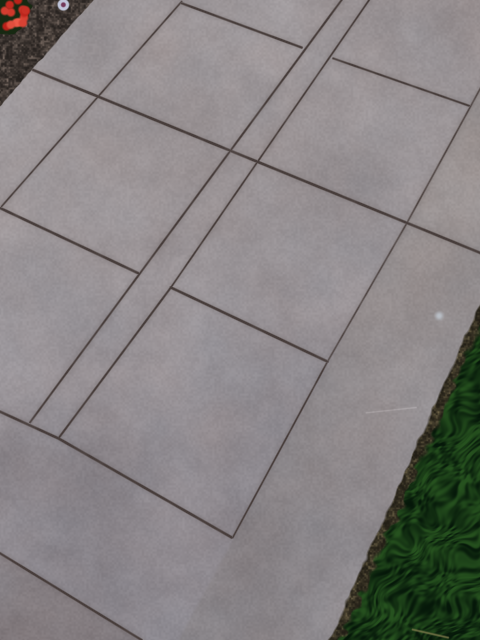
A WebGL 1 fragment shader for this texture:

```glsl
precision highp float;
uniform vec2 u_resolution;

float hash(vec2 p) {
  vec3 q = fract(vec3(p.xyx) * 0.1031);
  q += dot(q, q.yzx + 33.33);
  return fract((q.x + q.y) * q.z);
}

float noise(vec2 p) {
  vec2 i = floor(p), f = fract(p);
  f = f * f * (3.0 - 2.0 * f);
  return mix(mix(hash(i), hash(i + vec2(1.0, 0.0)), f.x),
             mix(hash(i + vec2(0.0, 1.0)), hash(i + 1.0), f.x), f.y);
}

float fbm(vec2 p) {
  float sum = 0.0, amp = 0.5;
  for (int i = 0; i < 4; i++) {
    sum += amp * noise(p);
    p = mat2(1.6, 1.2, -1.2, 1.6) * p + 7.3;
    amp *= 0.5;
  }
  return sum / 0.9375;
}

float segment(vec2 p, vec2 a, vec2 b) {
  vec2 d = b - a;
  return length(p - a - d * clamp(dot(p - a, d) / dot(d, d), 0.0, 1.0));
}

float fill(float d, float aa) {
  return smoothstep(-aa, aa, -d);
}

float joint(vec2 p, vec2 a, vec2 b, float halfWidth, float aa) {
  float d = segment(p, a, b);
  float wear = 0.78 + 0.3 * noise(p * 19.0);
  return wear * fill(d - halfWidth, aa) + 0.12 * exp(-d * d * 1800.0);
}

// Signed distance to a slanted edge, positive on its right side
float edgeSide(vec2 p, float x0, float slope) {
  return (p.x - x0 - slope * p.y) / sqrt(1.0 + slope * slope);
}

vec3 concrete(vec2 p) {
  vec3 col = mix(vec3(0.565, 0.55, 0.575), vec3(0.605, 0.583, 0.593), smoothstep(0.3, 3.3, p.y));
  col += 0.10 * (fbm(p * 1.8 + 3.0) - 0.5) + 0.045 * (fbm(p * 9.0) - 0.5);
  col += 0.035 * (noise(p * 75.0) - 0.5);
  col += vec3(0.025, 0.0, -0.015) * (fbm(p * 3.0 + 20.0) - 0.4);
  col -= 0.045 * exp(-dot(p - vec2(0.75, 0.45), p - vec2(0.75, 0.45)) * 1.5);
  return col;
}

float allJoints(vec2 p, float aa) {
  // Long joints running up the path
  float j = joint(p, vec2(1.135, 3.99), vec2(0.01, 2.71), 0.005, aa);
  j = max(j, joint(p, vec2(2.135, 4.0), vec2(0.1875, 1.36), 0.006, aa));
  j = max(j, joint(p, vec2(2.307, 4.0), vec2(1.068, 2.203), 0.005, aa));
  j = max(j, joint(p, vec2(1.068, 2.203), vec2(0.365, 1.26), 0.006, aa));
  j = max(j, 0.85 * joint(p, vec2(3.02, 3.48), vec2(2.542, 2.604), 0.005, aa));
  j = max(j, 0.85 * joint(p, vec2(2.542, 2.604), vec2(2.047, 1.74), 0.005, aa));
  j = max(j, joint(p, vec2(2.047, 1.74), vec2(1.455, 0.641), 0.005, aa));
  // Cross joints
  j = max(j, joint(p, vec2(0.208, 3.562), vec2(3.0, 2.42), 0.008, aa));
  j = max(j, joint(p, vec2(1.135, 3.98), vec2(1.885, 3.703), 0.007, aa));
  j = max(j, joint(p, vec2(2.083, 3.635), vec2(2.932, 3.339), 0.006, aa));
  j = max(j, joint(p, vec2(0.0, 2.7), vec2(0.865, 2.292), 0.008, aa));
  j = max(j, joint(p, vec2(1.068, 2.203), vec2(2.047, 1.74), 0.008, aa));
  j = max(j, joint(p, vec2(0.0, 1.427), vec2(0.365, 1.26), 0.008, aa));
  j = max(j, joint(p, vec2(0.365, 1.26), vec2(1.448, 0.641), 0.008, aa));
  return max(j, joint(p, vec2(0.0, 0.542), vec2(0.885, 0.0), 0.007, aa));
}

vec3 grass(vec2 p) {
  vec2 q = p + 0.12 * vec2(noise(p * 7.0), noise(p * 7.0 + 40.0));
  float blades = 0.5 * noise(mat2(0.8, 0.6, -0.6, 0.8) * q * vec2(55.0, 16.0));
  blades += 0.5 * noise(mat2(0.8, -0.6, 0.6, 0.8) * q * vec2(24.0, 60.0));
  float light = smoothstep(0.2, 0.85, blades * 0.75 + fbm(p * 5.0) * 0.3);
  return mix(vec3(0.02, 0.09, 0.035), vec3(0.15, 0.32, 0.12), light);
}

vec3 soil(vec2 p) {
  float grit = 0.5 * noise(p * 42.0) + 0.5 * noise(p * 85.0);
  return mix(vec3(0.15, 0.13, 0.12), vec3(0.42, 0.37, 0.34), grit * grit * 1.3);
}

void main() {
  vec2 p = gl_FragCoord.xy / u_resolution * vec2(3.0, 4.0);
  float aa = 4.0 / u_resolution.y;

  // Paving, with a duller border and corner slab
  vec3 col = concrete(p);
  float border = smoothstep(-0.01, 0.02, edgeSide(p, 1.11, 0.546));
  col -= border * vec3(0.018, 0.02, 0.03);
  float corner = fill(p.y - 0.542 + 0.612 * p.x, aa);
  col -= corner * vec3(0.04, 0.05, 0.06);
  col = mix(col, vec3(0.28, 0.24, 0.23), min(allJoints(p, aa), 1.0));

  // Pale marks
  col = mix(col, vec3(0.72, 0.74, 0.77), fill(length(p - vec2(2.745, 2.026)) - 0.022, 0.018));
  col += 0.08 * fill(segment(p, vec2(2.29, 1.42), vec2(2.6, 1.453)) - 0.004, aa);

  // Flower bed
  float bed = edgeSide(p, -2.937, 0.88) + 0.012 * (noise(p * 28.0) - 0.5);
  col = mix(col, soil(p), fill(bed, aa));
  col = mix(col, vec3(0.09, 0.16, 0.07), fill(length(p - vec2(0.03, 3.94)) - 0.13 - 0.06 * noise(p * 25.0), aa));
  for (int i = 0; i < 14; i++) {
    float k = float(i);
    vec2 c = vec2(0.16 * hash(vec2(k, 2.0)), 3.83 + 0.17 * hash(vec2(k, 9.0)));
    vec3 petal = mix(vec3(0.72, 0.12, 0.09), vec3(0.95, 0.38, 0.30), hash(vec2(k, 5.0)));
    col = mix(col, petal, fill(length(p - c) - 0.026, aa * 1.5));
  }
  float cap = length(p - vec2(0.396, 3.97));
  col = mix(col, vec3(0.75, 0.77, 0.85), fill(cap - 0.036, aa));
  col = mix(col, vec3(0.45, 0.22, 0.35), fill(cap - 0.015, aa));

  // Lawn behind a ragged strip of earth
  float lawn = edgeSide(p, 2.06, 0.448) + 0.02 * (noise(p * 20.0) - 0.5);
  col = mix(col, soil(p) * vec3(0.85, 0.87, 0.68), fill(-lawn, aa * 1.5));
  float tufts = lawn - 0.035 - 0.055 * noise(p * 24.0) * (1.3 - 0.3 * p.y);
  col = mix(col, grass(p), fill(-tufts, 0.016));
  col = mix(col, vec3(0.48, 0.47, 0.29), 0.8 * fill(segment(p, vec2(2.58, 0.065), vec2(2.8, 0.015)) - 0.006, aa));

  gl_FragColor = vec4(clamp(col, 0.0, 1.0), 1.0);
}
```
